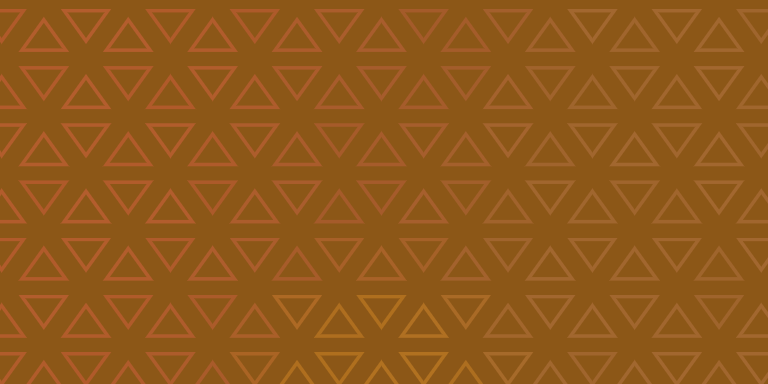
Reproduce this pattern procedurally as a WebGL 1 fragment shader.

```glsl
precision mediump float;
// Rows of outlined triangles that alternate up and down, each row shifted by
// one step, on flat brown. Each outline has one colour, taken from a ramp from
// rust to tan with a golden glow at the bottom, sampled at its centre.

uniform vec2 u_resolution;

// Lengths are fractions of the canvas height.
#define COLUMN_STEP 0.1099
#define ROW_STEP 0.1489
#define GRID_START vec2(0.0042, 0.0232)
#define HALF_BASE 0.0659
#define TRI_HEIGHT 0.0915
#define ROW_HEIGHT 0.1120
#define STROKE 0.0092
#define GLOW_CENTER vec2(0.98, 1.03)
#define JITTER 0.012
#define GROUND vec3(0.55, 0.34, 0.09)

float hash(vec2 p) {
  return fract(sin(dot(p, vec2(12.99, 78.23))) * 437.58);
}

// Signed distance to the sides; the base lies on y = 0, the apex above it.
float triangleDistance(vec2 p) {
  vec2 sideNormal = normalize(vec2(TRI_HEIGHT, HALF_BASE));
  float side = dot(vec2(abs(p.x) - HALF_BASE, p.y), sideNormal);
  return max(-p.y, side);
}

// Outline lying inside the triangle, with mitred corners.
float outline(float d, float pixel) {
  float band = abs(d + 0.5 * STROKE) - 0.5 * STROKE;
  return clamp(0.5 - band / pixel, 0.0, 1.0);
}

vec3 outlineColor(vec2 center, vec2 id) {
  float across = center.x + 0.3 * (center.y - 0.5);
  vec3 color = mix(vec3(0.695, 0.36, 0.17), vec3(0.65, 0.36, 0.17),
                   smoothstep(0.35, 0.95, across));
  color = mix(color, vec3(0.63, 0.40, 0.18), smoothstep(0.95, 1.5, across));
  float glow = 1.0 - smoothstep(0.18, 0.45, distance(center, GLOW_CENTER));
  color = mix(color, vec3(0.69, 0.44, 0.12), glow);
  return color + JITTER * (hash(id) - 0.5);
}

void main() {
  float pixel = 1.0 / u_resolution.y;
  vec2 p = gl_FragCoord.xy * pixel;
  p.y = 1.0 - p.y; // measure downwards from the top edge

  vec2 grid = p - GRID_START;
  float row = floor(grid.y / ROW_STEP);
  float nearest = floor(grid.x / COLUMN_STEP + 0.5);
  float y = grid.y - row * ROW_STEP;
  vec3 color = GROUND;

  // Bases are wider than one step, so neighbours are drawn too.
  for (int i = -1; i <= 1; i++) {
    float column = nearest + float(i);
    float up = mod(column + row, 2.0);
    vec2 local = vec2(grid.x - column * COLUMN_STEP,
                      mix(y, ROW_HEIGHT - y, up));
    vec2 center = GRID_START + vec2(column * COLUMN_STEP,
                                    row * ROW_STEP + 0.5 * ROW_HEIGHT);
    float coverage = outline(triangleDistance(local), pixel);
    color = mix(color, outlineColor(center, vec2(column, row)), coverage);
  }

  gl_FragColor = vec4(color, 1.0);
}
```
